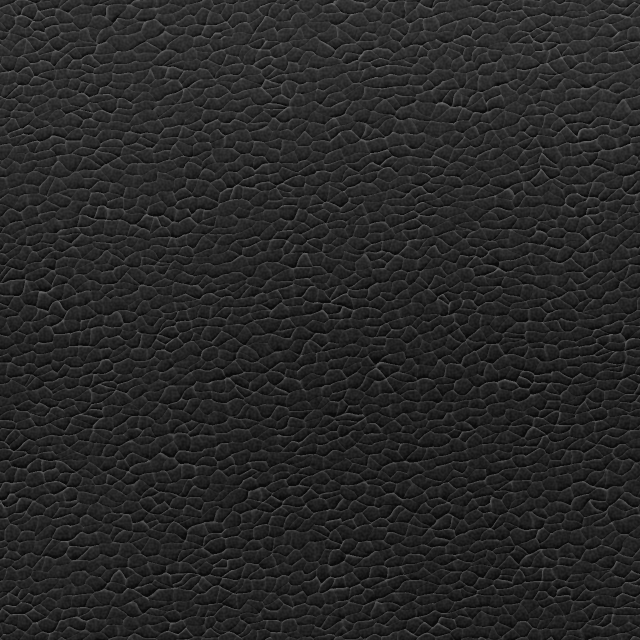
Write a Shadertoy shader that draws this texture.

```glsl
// Black pebbled leather: stretched, tilted grains with creases lit from above.
#define GRAINS vec2(43.0, 64.0)   // grains across and up the canvas
#define TILT 0.19                 // rise of the grain rows, radians
#define WANDER 0.022              // bending of the grain rows
#define BODY_TONE 0.140           // grey of the grain tops
#define SHEEN 0.052               // brightening towards the top
#define RIM_LIGHT 0.128           // lit upper rims
#define CREASE_SHADE 0.084        // shadow under the grains
#define RIM_WIDTH 0.12            // rim width in grain units
#define SHADE_WIDTH 0.15          // shadow width in grain units
#define PORE_SCALE 250.0          // fine surface grain
#define PORE_DEPTH 0.065

vec2 hash2(vec2 p) {
    vec3 q = fract(vec3(p.xyx) * vec3(0.1031, 0.1030, 0.0973));
    q += dot(q, q.yzx + 33.33);
    return fract((q.xx + q.yz) * q.zy);
}

float cornerSlope(vec2 cell, vec2 corner, vec2 f) {
    float angle = 6.2832 * hash2(cell + corner).x;
    return dot(vec2(cos(angle), sin(angle)), f - corner);
}

float gradientNoise(vec2 p) {
    vec2 i = floor(p), f = fract(p);
    vec2 u = f * f * f * (f * (f * 6.0 - 15.0) + 10.0);
    float low = mix(cornerSlope(i, vec2(0, 0), f), cornerSlope(i, vec2(1, 0), f), u.x);
    float high = mix(cornerSlope(i, vec2(0, 1), f), cornerSlope(i, vec2(1, 1), f), u.x);
    return mix(low, high, u.y);
}

vec2 grainCentre(vec2 cell) {
    return cell + 0.02 + 0.96 * hash2(cell + 91.0);
}

// Relief of the grains: x = lit rims, y = crease shadow, z = dome slope.
vec3 grainRelief(vec2 p) {
    vec2 home = floor(p), nearCell = home, toNear = vec2(9.0);
    for (int y = -1; y <= 1; y++)
    for (int x = -1; x <= 1; x++) {
        vec2 cell = home + vec2(x, y);
        vec2 r = grainCentre(cell) - p;
        if (dot(r, r) < dot(toNear, toNear)) { toNear = r; nearCell = cell; }
    }
    float rim = 0.0, shade = 0.0;
    for (int y = -2; y <= 2; y++)
    for (int x = -2; x <= 2; x++) {
        if (x == 0 && y == 0) continue;
        vec2 cell = nearCell + vec2(x, y);
        vec2 r = grainCentre(cell) - p;
        vec2 outward = normalize(r - toNear);
        float d = dot(0.5 * (r + toNear), outward);
        float depth = mix(0.20, 1.30, hash2(nearCell + cell + 17.0).x);
        float lit = smoothstep(-0.65, 0.70, outward.y);
        float dark = smoothstep(0.30, -0.85, outward.y);
        rim += depth * lit * exp(-d * d / (RIM_WIDTH * RIM_WIDTH));
        shade += depth * dark * exp(-d / SHADE_WIDTH);
    }
    return vec3(min(rim, 1.3), min(shade, 1.2), -toNear.y);
}

float leather(vec2 uv) {
    // Bend and tilt the rows, then stretch them into grain units.
    vec2 bend = vec2(gradientNoise(uv * 5.0), gradientNoise(uv * 5.0 + 40.0));
    vec2 ripple = vec2(gradientNoise(uv * 42.0 + 7.0), gradientNoise(uv * 42.0 + 63.0));
    vec2 q = uv + WANDER * bend + 0.007 * ripple;
    vec2 row = vec2(cos(TILT), sin(TILT));
    vec2 p = vec2(dot(q, row), dot(q, vec2(-row.y, row.x))) * GRAINS + 80.0;
    vec3 relief = grainRelief(p);

    // Broad sheen, strongest at the top, fading to a dark lower middle.
    float tone = BODY_TONE + SHEEN * smoothstep(0.40, 1.05, uv.y);
    vec2 fromDark = uv - vec2(0.68, 0.20);
    tone -= 0.015 * exp(-7.0 * dot(fromDark, fromDark));
    tone += 0.012 * gradientNoise(uv * 3.0 + 11.0);

    // Creases fade in and out over the hide.
    float strength = 1.0 + 0.75 * gradientNoise(uv * 16.0 + 23.0);
    tone += strength * (RIM_LIGHT * relief.x - CREASE_SHADE * relief.y);
    tone += 0.025 * relief.z;

    // Pores and faint secondary wrinkles.
    tone += PORE_DEPTH * gradientNoise(uv * PORE_SCALE);
    tone += 0.035 * gradientNoise(uv * vec2(100.0, 140.0) + 5.0);
    return max(tone, 0.04);
}

void mainImage(out vec4 fragColor, in vec2 fragCoord) {
    // Four samples per pixel smooth the crease edges.
    float tone = 0.0;
    for (int i = 0; i < 4; i++) {
        vec2 offset = vec2(i % 2, i / 2) * 0.5 - 0.25;
        tone += 0.25 * leather((fragCoord + offset) / iResolution.y);
    }
    fragColor = vec4(vec3(tone), 1.0);
}
```
